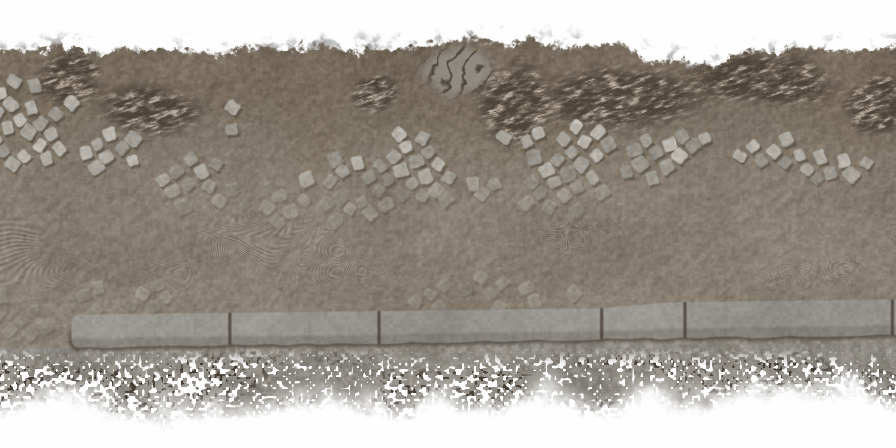
This texture is drawn by a Shadertoy shader. Its source:

```glsl
#define PITCH 0.037
#define TURN 0.62
#define SOIL vec3(0.525, 0.487, 0.436)
#define DARK_SOIL vec3(0.455, 0.412, 0.355)
#define STONE vec3(0.66, 0.645, 0.61)
#define KERB vec3(0.585, 0.572, 0.548)
#define ROAD vec3(0.545, 0.53, 0.50)
#define SHADE vec3(0.27, 0.235, 0.20)
#define PAPER vec3(0.995)
#define RELIEF 0.12

// Elliptical regions: centre, radii
const vec4 paving[12] = vec4[12](
  vec4(.04, .74, .13, .12), vec4(.25, .655, .09, .055), vec4(.41, .61, .07, .07),
  vec4(.80, .585, .12, .085), vec4(.91, .65, .09, .065), vec4(1.05, .58, .10, .045),
  vec4(1.25, .60, .10, .10), vec4(1.28, .68, .14, .06), vec4(1.47, .655, .11, .06),
  vec4(1.70, .655, .09, .045), vec4(1.88, .62, .11, .035), vec4(.53, .74, .05, .05));
const vec4 worn[4] = vec4[4](
  vec4(.20, .34, .25, .035), vec4(1.08, .345, .17, .04),
  vec4(.57, .555, .12, .06), vec4(.04, .28, .10, .05));
const vec4 scrub[7] = vec4[7](
  vec4(.16, .825, .07, .06), vec4(.33, .75, .11, .065), vec4(.83, .785, .05, .04),
  vec4(1.16, .775, .09, .09), vec4(1.39, .785, .18, .075),
  vec4(1.70, .82, .18, .06), vec4(1.97, .77, .08, .06));
const float joints[5] = float[5](.513, .846, 1.343, 1.529, 1.992);

float hash(vec2 p) {
  vec3 q = fract(vec3(p.xyx) * 0.1031);
  q += dot(q, q.yzx + 33.33);
  return fract((q.x + q.y) * q.z);
}
float noise(vec2 p) {
  vec2 i = floor(p), f = fract(p);
  f = f * f * (3.0 - 2.0 * f);
  return mix(mix(hash(i), hash(i + vec2(1, 0)), f.x),
             mix(hash(i + vec2(0, 1)), hash(i + 1.0), f.x), f.y);
}
float fbm(vec2 p) {
  float sum = 0.0, amp = 0.53;
  for (int i = 0; i < 4; i++, amp *= 0.5) {
    sum += amp * noise(p);
    p = mat2(1.6, 1.2, -1.2, 1.6) * p + 7.3;
  }
  return sum;
}
mat2 rotate(float a) { return mat2(cos(a), sin(a), -sin(a), cos(a)); }
float inside(vec2 p, vec4 e) { return smoothstep(1.25, 0.6, length((p - e.xy) / e.zw)); }

// Soil height with trodden ripples
float ground(vec2 p) {
  float a = 6.0 * noise(p * 5.0);
  float ripple = sin(dot(p, vec2(cos(a), sin(a))) * 330.0 + 5.0 * noise(p * 30.0));
  float trodden = smoothstep(0.45, 0.7, noise(p * 8.0 + 4.0))
    * smoothstep(0.33, 0.40, p.y) * smoothstep(0.56, 0.48, p.y);
  return fbm(p * 55.0) + 0.22 * ripple * trodden;
}

// Paving: coverage, tone, shadow
vec3 stones(vec2 p, float px) {
  mat2 turn = rotate(-TURN);
  vec2 cell = floor(turn * p / PITCH);
  vec3 result = vec3(0.0, 0.5, 0.0);
  for (int k = 0; k < 9; k++) {
    vec2 id = cell + vec2(k % 3 - 1, k / 3 - 1);
    float r = hash(id + 50.0), solid = 0.0, faint = 0.0;
    vec2 jitter = 0.24 * (vec2(hash(id + 13.0), hash(id + 27.0)) - 0.5);
    vec2 centre = (id + 0.5 + jitter) * PITCH * turn;
    for (int i = 0; i < 12; i++) solid = max(solid, inside(centre, paving[i]));
    for (int i = 0; i < 4; i++) faint = max(faint, inside(centre, worn[i]));
    float strength = max(step(r, solid * 0.88) * mix(0.45, 1.0, smoothstep(0.54, 0.66, centre.y)),
                         step(r, faint * 0.75) * 0.42);
    mat2 spin = rotate(0.9 * (hash(id + 91.0) - 0.5)) * turn;
    vec2 size = PITCH * (0.30 + 0.13 * vec2(hash(id + 5.0), hash(id + 8.0)));
    vec2 q = abs(spin * (p - centre)) - size;
    vec2 h = abs(spin * (p - centre - vec2(0.004, -0.006))) - size;
    float d = max(max(q.x, q.y), (q.x + q.y) * 0.75 + 0.003);
    float cover = strength * smoothstep(px + 0.001, -px, d);
    if (cover > result.x) result.xy = vec2(cover, hash(id + 71.0));
    result.z = max(result.z, strength * smoothstep(0.003, -0.003, max(h.x, h.y)));
  }
  return result;
}

void mainImage(out vec4 fragColor, in vec2 fragCoord) {
  float px = 1.0 / iResolution.y;
  vec2 p = fragCoord * px;
  float broad = fbm(p * 7.0) - 0.5, grain = fbm(p * 110.0) - 0.5;
  // Soil and dry scrub
  vec3 col = mix(SOIL, DARK_SOIL, smoothstep(0.58, 0.84, p.y + 0.3 * broad));
  col += 0.1 * broad + 0.12 * grain + RELIEF * (ground(p) - ground(p + vec2(-0.004, 0.005)));
  float weeds = 0.0;
  for (int i = 0; i < 7; i++) weeds = max(weeds, inside(p + 0.05 * broad, scrub[i]));
  float straw = fbm(vec2(p.x * 45.0 + p.y * 30.0, p.y * 150.0 - p.x * 50.0));
  col = mix(col, SHADE, weeds * smoothstep(0.68, 0.32, straw) * 0.85);
  col += weeds * 0.22 * smoothstep(0.58, 0.78, straw);
  // Crumpled grey sheet
  float folds = abs(sin(p.x * 75.0 - p.y * 45.0 + 7.0 * fbm(p * 20.0)));
  float sheet = inside(p + 0.04 * (fbm(p * 25.0) - 0.5), vec4(1.02, 0.84, 0.08, 0.055));
  col = mix(col, mix(SHADE, KERB, smoothstep(0.0, 0.6, folds)), sheet * 0.8);
  // Paving stones
  vec3 st = stones(p + 0.004 * (vec2(noise(p * 70.0), noise(p * 70.0 + 9.0)) - 0.5), px);
  col = mix(col, SHADE, st.z * 0.5);
  col = mix(col, STONE + 0.16 * (st.y - 0.5 + grain), st.x);
  // Road with pale glints and dark pits
  float top = 0.295 + 0.012 * (p.x + smoothstep(1.32, 1.52, p.x));
  float base = 0.221 + 0.016 * p.x + 0.005 * (noise(p * 25.0) - 0.5);
  float cluster = noise(p * vec2(9, 14)), strip = smoothstep(0.23, 0.18, p.y);
  float pits = smoothstep(0.65, 0.8, noise(p * 160.0 + 31.0)) * smoothstep(0.45, 0.75, cluster);
  float glints = smoothstep(0.66, 0.82, noise(p * 150.0) + 0.35 * (cluster - 0.45));
  vec3 road = mix(ROAD + 0.16 * broad + 0.22 * grain, SHADE, strip * pits);
  col = mix(col, mix(road, PAPER, strip * glints), smoothstep(0.006, -0.006, p.y - base));
  // Kerb blocks
  vec2 q = abs(p - vec2(1.16, 0.5 * (top + base))) - vec2(1.0, 0.5 * (top - base)) + 0.018;
  float kerb = length(max(q, 0.0)) + min(max(q.x, q.y), 0.0) - 0.018;
  col = mix(col, SHADE, 0.65 * smoothstep(0.014, 0.0, kerb) * smoothstep(top, base, p.y));
  float face = smoothstep(0.34, 0.2, (p.y - base) / (top - base));
  vec3 block = KERB - 0.07 * face + 0.1 * (grain + broad);
  for (int i = 0; i < 5; i++)
    block = mix(block, SHADE, 0.75 * smoothstep(0.004 + px, 0.001, abs(p.x - joints[i])));
  col = mix(col, block, smoothstep(px + 0.001, -px, kerb));
  // Torn pale borders
  float rim = 0.885 + 0.018 * inside(p, vec4(1.12, 0.9, 0.25, 1)) - 0.022 * inside(p, vec4(1.54, 0.9, 0.12, 1));
  float upper = p.y - rim + 0.045 * (fbm(p * 22.0) - 0.5) + 0.03 * grain;
  float stain = 0.3 * smoothstep(0.55, 0.75, fbm(p * 40.0)) * smoothstep(0.045, 0.0, upper);
  col = mix(col, PAPER - stain, smoothstep(-0.004, 0.008, upper));
  float lower = p.y + 0.13 * (fbm(p * 9.0 + 5.0) - 0.5) + 0.03 * grain;
  col = mix(col, PAPER, smoothstep(0.155, 0.075, lower));
  fragColor = vec4(clamp(col, 0.0, 1.0), 1.0);
}
```
